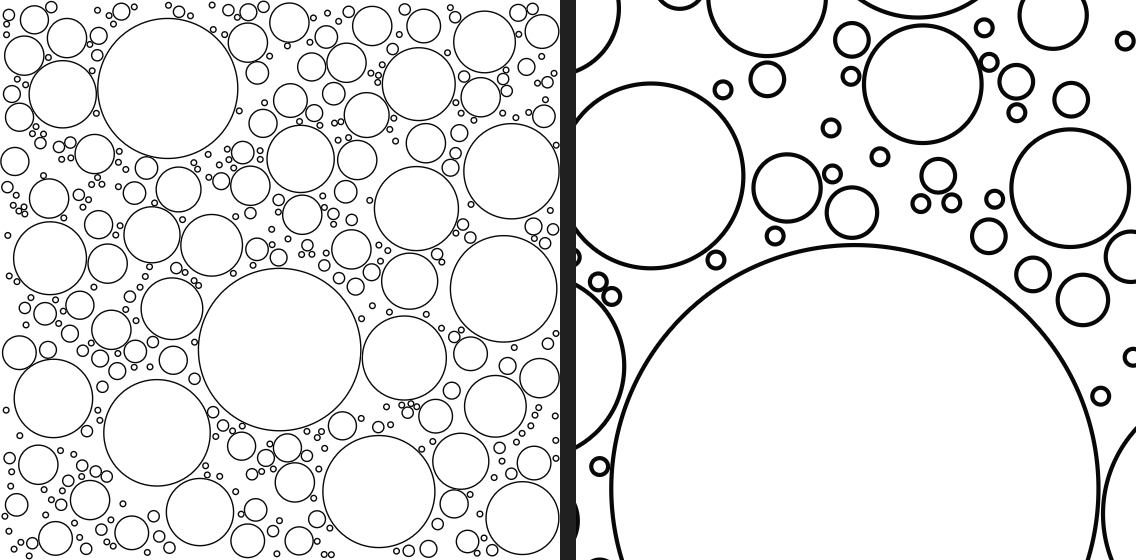
Left, the full canvas; right, a detail of the centre.
A WebGL 2 fragment shader for this pattern:

```glsl
#version 300 es
precision highp float;
// Draws a random packing of thin black circle outlines on white, sizes in fixed steps.

uniform vec2 u_resolution;
out vec4 outColor;

const vec3 PAPER = vec3(1.0);
const vec3 INK = vec3(0.03);
const float LINE_WIDTH = 0.0025;
const float RADIUS_STEP = 0.005;    // every radius is a multiple of this
const float SPACING = 0.0015;       // least gap kept around a disk
const float SEED = 3.7;

// Large disks, spread over the whole canvas
const int LARGE_COUNT = 36;
const int LARGE_TRIES = 64;
const float LARGE_SCALE = 0.205;
const float LARGE_FALLOFF = 0.45;
const vec2 LARGE_START = vec2(0.43, 0.28);
const vec2 LARGE_STRIDE = vec2(0.75488, 0.56984);
const float LARGE_JITTER = 0.1;

// Small disks, packed inside turned square tiles
const mat2 TURN = mat2(0.8, 0.6, -0.6, 0.8);
const float HALF_TILE = 0.0625;
const int TILE_TRIES = 84;
const float SMALL_LEVELS = 6.5;     // largest small radius, in steps
const float SMALL_BIAS = 1.6;       // higher values favour the smallest radii

const int CAPACITY = 64;
vec3 disks[CAPACITY];               // centre and radius
int count = 0;
float nearest = 1.0;                // signed distance to the nearest disk

float hash(vec2 p) {
    return fract(sin(dot(p, vec2(12.9898, 78.233))) * 43758.5453);
}

vec2 hash2(vec2 p) {
    return vec2(hash(p), hash(p + vec2(0.37, 0.71)));
}

// Distance from a point to the sides of a box, positive inside
float boxRoom(vec2 offset, float halfSize) {
    vec2 room = halfSize - abs(offset);
    return min(room.x, room.y);
}

// Adds a disk at a centre if its free radius allows
void tryDisk(vec2 p, vec2 centre, float room, float least, float most) {
    room = min(room, boxRoom(centre - 0.5, 0.5)) - SPACING;
    for (int i = 0; i < count && room >= least; i++) {
        room = min(room, distance(centre, disks[i].xy) - disks[i].z - SPACING);
    }
    if (room < least || count >= CAPACITY) return;
    float radius = floor(min(room, most) / RADIUS_STEP + 0.01) * RADIUS_STEP;
    disks[count] = vec3(centre, radius);
    count++;
    nearest = min(nearest, distance(p, centre) - radius);
}

// Packs large disks in falling order of size, until one covers p
void packLarge(vec2 p) {
    for (int i = 0; i < LARGE_TRIES; i++) {
        if (count >= LARGE_COUNT || nearest < -LINE_WIDTH) break;
        float target = LARGE_SCALE * pow(float(count) + 2.5, -LARGE_FALLOFF);
        vec2 jitter = LARGE_JITTER * hash2(vec2(float(i), SEED));
        vec2 spot = fract(LARGE_START + float(i) * LARGE_STRIDE + jitter);
        vec2 centre = mix(vec2(0.8 * target), vec2(1.0 - 0.8 * target), spot);
        tryDisk(p, centre, 1.0, 0.75 * target, 1.1 * target);
    }
}

// Drops the disks that do not reach a tile
void keepNear(vec2 mid) {
    int kept = 0;
    for (int i = 0; i < count; i++) {
        vec3 disk = disks[i];
        vec2 outside = max(abs(TURN * disk.xy - mid) - HALF_TILE, 0.0);
        if (length(outside) < disk.z + SPACING) {
            disks[kept] = disk;
            kept++;
        }
    }
    count = kept;
}

// Packs the tile around p with small disks, until one covers p
void packTile(vec2 p) {
    vec2 cell = floor(TURN * p / (2.0 * HALF_TILE));
    vec2 mid = (cell + 0.5) * 2.0 * HALF_TILE;
    float tileSeed = SEED + cell.x + 23.0 * cell.y;
    keepNear(mid);
    for (int i = 0; i < TILE_TRIES; i++) {
        if (nearest < -LINE_WIDTH) break;
        float left = 1.0 - float(i) / float(TILE_TRIES);
        float radius = RADIUS_STEP * floor(1.0 + SMALL_LEVELS * pow(left, SMALL_BIAS));
        vec2 spot = 2.0 * hash2(vec2(float(i), tileSeed)) - 1.0;
        vec2 offset = (HALF_TILE - radius - SPACING) * spot;
        vec2 centre = (mid + offset) * TURN;
        tryDisk(p, centre, boxRoom(offset, HALF_TILE), radius, radius);
    }
}

void main() {
    vec2 p = gl_FragCoord.xy / u_resolution;
    float pixel = 1.0 / min(u_resolution.x, u_resolution.y);

    packLarge(p);
    if (nearest > -LINE_WIDTH) packTile(p);

    // Outline
    float line = clamp(0.5 + (0.5 * LINE_WIDTH - abs(nearest)) / pixel, 0.0, 1.0);
    outColor = vec4(mix(PAPER, INK, line), 1.0);
}
```
